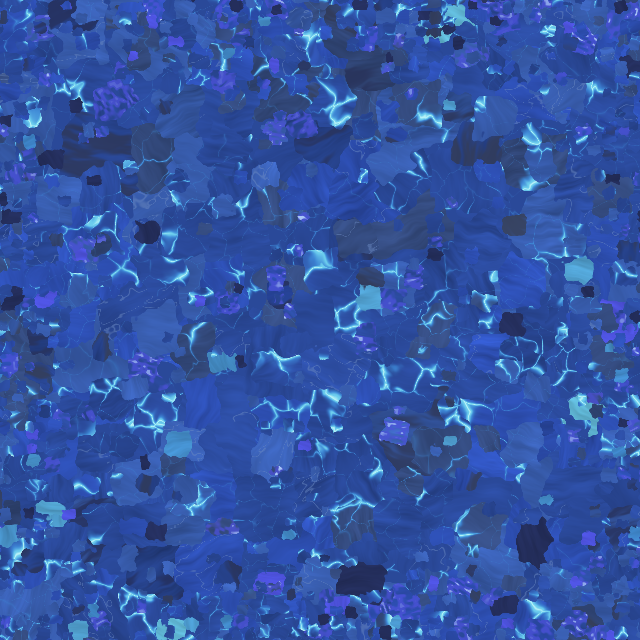
A three.js fragment shader for this texture:

```glsl
// Mosaic of ragged blue water patches with glowing caustic veins and streaked stone grain.
varying vec2 vUv;

#define DEEP vec3(0.165, 0.285, 0.60)
#define SOFT vec3(0.215, 0.355, 0.665)
#define VIVID vec3(0.175, 0.305, 0.69)
#define SLATE vec3(0.205, 0.295, 0.50)
#define GLOW vec3(0.24, 0.53, 0.84)
#define CYAN vec3(0.42, 0.80, 0.93)
#define VIOLET vec3(0.30, 0.32, 0.86)
#define SHADOW vec3(0.14, 0.18, 0.36)
#define VEIN_SCALE 23.0
#define EDGE_SOFTNESS 0.0012

float hash(vec2 p) {
  vec3 q = fract(p.xyx * vec3(0.1031, 0.1030, 0.0973));
  q += dot(q, q.yzx + 33.33);
  return fract((q.x + q.y) * q.z);
}

vec2 hash2(vec2 p) {
  return vec2(hash(p), hash(p + 71.7));
}

float noise(vec2 p) {
  vec2 i = floor(p), f = fract(p);
  f = f * f * (3.0 - 2.0 * f);
  return mix(mix(hash(i), hash(i + vec2(1.0, 0.0)), f.x),
             mix(hash(i + vec2(0.0, 1.0)), hash(i + 1.0), f.x), f.y);
}

float fbm(vec2 p) {
  return 0.55 * noise(p) + 0.3 * noise(p * 2.1 + 17.0) + 0.15 * noise(p * 4.3 + 41.0);
}

vec2 rotate(vec2 p, float a) {
  return vec2(cos(a) * p.x - sin(a) * p.y, sin(a) * p.x + cos(a) * p.y);
}

// Gap between the two nearest cell points: zero along the vein network
float veinGap(vec2 p) {
  p += 0.55 * (vec2(noise(p * 1.7), noise(p * 1.7 + 31.0)) - 0.5);
  p += 0.16 * (vec2(noise(p * 5.0), noise(p * 5.0 + 57.0)) - 0.5);
  vec2 cell = floor(p);
  float near = 9.0, next = 9.0;
  for (int j = -1; j <= 1; j++) {
    for (int i = -1; i <= 1; i++) {
      vec2 c = cell + vec2(float(i), float(j));
      float d = length(c + hash2(c) - p);
      next = min(next, max(near, d));
      near = min(near, d);
    }
  }
  return next - near;
}

vec3 addVeins(vec3 colour, vec2 p, float seed) {
  vec2 q = p * VEIN_SCALE * mix(0.75, 1.3, fract(seed * 7.0)) + seed * 90.0;
  float power = smoothstep(0.46, 0.84, noise(q * 0.75 + 13.0));
  float light = mix(0.24, 1.15, power) * exp(-veinGap(q) * mix(24.0, 6.5, power));
  colour = mix(colour, GLOW, smoothstep(0.03, 0.55, light));
  colour = mix(colour, CYAN, smoothstep(0.4, 0.85, light));
  return mix(colour, vec3(0.72, 0.95, 0.97), smoothstep(0.85, 1.15, light));
}

// Colour of one patch: tone, grain, then veins, cracks or glitter
vec3 patchColour(vec2 p, vec2 id, float small) {
  float tone = hash(id + 3.1), kind = hash(id + 9.7), seed = hash(id + 15.3);
  vec3 colour = tone < 0.50 ? DEEP : tone < 0.70 ? SOFT : tone < 0.90 ? VIVID : SLATE;
  colour *= 0.95 + 0.1 * seed;

  float turn = (seed - 0.5) * 1.1 + (fract(seed * 13.0) < 0.3 ? 1.4 : 0.0);
  vec2 q = rotate(p, turn) + seed * 40.0;
  q.y += 0.035 * (fbm(q * 16.0) - 0.5);
  float grain = fbm(q * vec2(18.0, 115.0)) - 0.5;
  float rough = mix(0.14, 0.45, fract(seed * 29.0) * fract(seed * 29.0));
  colour *= 1.0 + rough * grain + 0.16 * (noise(p * 24.0 + seed * 50.0) - 0.5);

  if (kind < 0.54) return addVeins(colour, p, seed);
  if (kind < 0.66) {
    float crack = abs(fbm(q * vec2(22.0, 40.0)) - 0.5);
    return mix(colour * 1.04, vec3(0.42, 0.54, 0.76), 0.5 * smoothstep(0.02, 0.0, crack));
  }
  if (kind < 0.73) {
    float band = smoothstep(0.42, 0.68, fbm(q * vec2(14.0, 65.0)));
    return mix(colour * 0.9, mix(SHADOW, vec3(0.22, 0.25, 0.33), seed), 0.8 * band);
  }
  if (kind < 0.73 + 0.13 * small) {
    float glitter = noise(q * vec2(130.0, 210.0));
    colour = mix(colour, VIOLET, 0.75 * smoothstep(0.25, 0.65, glitter));
    return mix(colour, vec3(0.66, 0.78, 0.97), smoothstep(0.77, 0.92, glitter) * seed);
  }
  if (kind > 1.0 - 0.045 * small) return mix(GLOW, CYAN, seed) * (0.9 + 0.3 * grain);
  if (kind > 1.0 - 0.13 * small) return mix(SHADOW, VIOLET, step(0.6, seed)) * (1.0 + 0.3 * grain);
  return colour;
}

// Scatter ragged, nearly square stamps over what lies below
vec3 stampLayer(vec3 colour, vec2 p, float scale, float amount, float radius, float small) {
  vec2 g = p * scale, cell = floor(g);
  for (int j = -1; j <= 1; j++) {
    for (int i = -1; i <= 1; i++) {
      vec2 c = cell + vec2(float(i), float(j)), id = c + scale * 5.0;
      vec2 centre = c + 0.5 + 0.6 * (hash2(id) - 0.5);
      vec2 rim = abs(centre / scale - 0.5);
      float crowd = smoothstep(0.34, 0.5, max(rim.x, rim.y));
      if (hash(id + 23.0) > amount + 0.4 * crowd * small) continue;
      vec2 d = rotate(g - centre, 0.5 * (hash(id + 27.0) - 0.5));
      d += 0.32 * (vec2(noise(g * 3.0 + id), noise(g * 3.0 - id + 19.0)) - 0.5);
      d += 0.07 * (vec2(noise(g * 10.0), noise(g * 10.0 + 43.0)) - 0.5);
      vec2 size = radius * (0.72 + 0.56 * hash2(id + 35.0));
      float corner = 0.5 * min(size.x, size.y);
      vec2 b = abs(d) - size + corner;
      float dist = length(max(b, 0.0)) + min(max(b.x, b.y), 0.0) - corner;
      float cover = smoothstep(0.5, -0.5, dist / (scale * EDGE_SOFTNESS));
      if (cover > 0.0) colour = mix(colour, patchColour(p, id, small), cover);
    }
  }
  return colour;
}

void main() {
  vec3 colour = addVeins(DEEP, vUv, 0.37);
  colour = stampLayer(colour, vUv, 10.0, 1.0, 0.6, 0.0);
  colour = stampLayer(colour, vUv, 15.0, 0.48, 0.5, 0.25);
  colour = stampLayer(colour, vUv, 27.0, 0.15, 0.48, 0.9);
  colour = stampLayer(colour, vUv, 52.0, 0.06, 0.46, 1.0);
  gl_FragColor = vec4(colour, 1.0);
}
```
